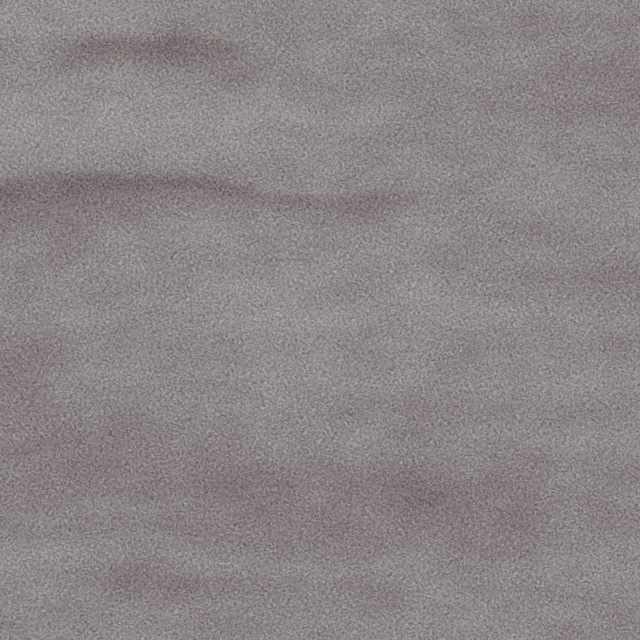
Give the GLSL for this texture, as a Shadertoy shader.

```glsl
// Brushed mauve-grey suede: a fine wormy nap over soft cloudy shading.
// Gradient noise makes the nap and the clouds; stretched soft spots make
// the long horizontal folds, bent by slow noise so their rims look natural.

vec2 hashGradient(vec2 cell) {
    uvec2 q = uvec2(ivec2(cell) + 4096) * uvec2(1597334673u, 3812015801u);
    uint h = (q.x ^ q.y) * 1597334673u;
    h = (h ^ (h >> 15)) * 2246822519u;
    h ^= h >> 13;
    return vec2(h & 65535u, h >> 16) / 32767.5 - 1.0;
}

float gradientNoise(vec2 p) {
    vec2 i = floor(p), f = p - i;
    vec2 u = f * f * f * (f * (f * 6.0 - 15.0) + 10.0);
    float a = dot(hashGradient(i), f);
    float b = dot(hashGradient(i + vec2(1, 0)), f - vec2(1, 0));
    float c = dot(hashGradient(i + vec2(0, 1)), f - vec2(0, 1));
    float d = dot(hashGradient(i + vec2(1, 1)), f - vec2(1, 1));
    return mix(mix(a, b, u.x), mix(c, d, u.x), u.y);
}

float clouds(vec2 p) {
    float sum = 0.0, amplitude = 1.0;
    for (int octave = 0; octave < 5; octave++) {
        sum += amplitude * gradientNoise(p);
        p = mat2(1.97, 0.21, -0.21, 1.97) * p + 17.3;
        amplitude *= 0.66;
    }
    return sum;
}

// Soft elongated spot, 1 at its centre
float spot(vec2 p, vec2 centre, vec2 radius) {
    vec2 d = (p - centre) / radius;
    return exp(-dot(d, d));
}

// Long fold: crisp upper rim, slow fade below, tapered along x
float fold(vec2 p, float ridge, float left, float right, float depth) {
    float below = ridge - p.y;
    float rim = smoothstep(-0.012, 0.014, below);
    float fade = exp(-pow(max(below, 0.0) / depth, 2.0));
    float taper = smoothstep(left - 0.08, left + 0.08, p.x)
                * (1.0 - smoothstep(right - 0.12, right + 0.04, p.x));
    return rim * fade * taper;
}

float shading(vec2 p) {
    vec2 bent = p + vec2(0.05, 0.015) * vec2(clouds(p * vec2(4, 9)),
                                             clouds(p * vec2(5, 11) + 40.0));
    // Dark folds in the upper left
    float tone = -0.085 * fold(bent, 0.937 - 0.006 * cos(p.x * 14.0), 0.10, 0.43, 0.045);
    float ridge = 0.712 + 0.018 * cos((p.x - 0.16) * 9.0);
    float depth = mix(0.085, 0.036, smoothstep(0.08, 0.32, p.x));
    tone -= 0.082 * fold(bent, ridge, -0.10, 0.67, depth);

    // Broad dim patches
    tone -= 0.045 * spot(bent, vec2(0.02, 0.45), vec2(0.17, 0.060));
    tone -= 0.048 * spot(bent, vec2(0.60, 0.22), vec2(0.36, 0.085));
    tone -= 0.042 * spot(bent, vec2(0.06, 0.28), vec2(0.30, 0.080));
    tone -= 0.055 * spot(bent, vec2(0.27, 0.08), vec2(0.13, 0.035));
    tone -= 0.032 * spot(bent, vec2(0.93, 0.85), vec2(0.18, 0.055));
    tone -= 0.028 * spot(bent, vec2(0.98, 0.56), vec2(0.18, 0.055));

    // Pale raised bands beside the folds
    tone += 0.034 * spot(bent, vec2(0.14, 0.80), vec2(0.34, 0.060));
    tone += 0.030 * spot(bent, vec2(0.10, 0.98), vec2(0.32, 0.035));
    tone += 0.026 * spot(bent, vec2(0.06, 0.13), vec2(0.25, 0.030));
    tone += 0.016 * spot(bent, vec2(0.50, 0.52), vec2(0.45, 0.130));

    // Streaky and blotchy mottling
    tone += 0.032 * clouds(p * vec2(3.5, 9.0) + 8.0);
    tone += 0.036 * clouds(p * vec2(13.0, 21.0) + 90.0);
    return tone;
}

// Short curled fibres: two turned layers with a wandering lean
float nap(vec2 p) {
    vec2 curl = vec2(gradientNoise(p * 70.0), gradientNoise(p * 70.0 + 31.0));
    vec2 q = p + 0.004 * curl;
    float coarse = gradientNoise(mat2(0.8, 0.6, -0.6, 0.8) * q * vec2(205.0, 240.0));
    float fine = gradientNoise(mat2(0.92, -0.39, 0.39, 0.92) * q * vec2(265.0, 300.0) + 57.0);
    return 0.145 * coarse + 0.145 * fine;
}

void mainImage(out vec4 fragColor, in vec2 fragCoord) {
    vec2 p = fragCoord / iResolution.xy;
    float shade = shading(p);
    vec3 suede = vec3(0.556, 0.530, 0.530);

    // Folds keep a little more red than the nap does
    suede += shade * vec3(0.92, 1.09, 1.05) + nap(p) * vec3(0.99, 1.02, 1.02);
    fragColor = vec4(clamp(suede, 0.0, 1.0), 1.0);
}
```
